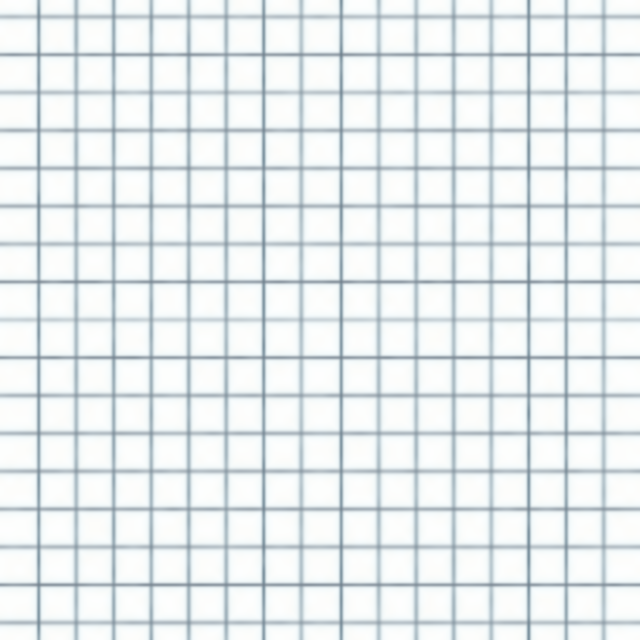
Give the GLSL for this pattern, as a WebGL 2 fragment shader.

```glsl
#version 300 es
precision highp float;

uniform vec2 u_resolution;
out vec4 fragColor;

// Grid layout, in units of the canvas
const int COLUMN_LINES = 16;
const int ROW_LINES = 17;
const vec2 FIRST_LINE = vec2(0.0590, 0.0270);
const vec2 PITCH = vec2(0.05905, 0.05917);
const float COLUMN_SNAP = 1.0 / 256.0;

// Ink weight of each line, left to right and bottom to top
const float COLUMN_WEIGHT[COLUMN_LINES] = float[COLUMN_LINES](
    0.70, 0.48, 0.58, 0.55, 0.52, 0.50, 0.72, 0.42,
    0.72, 0.42, 0.45, 0.48, 0.42, 0.74, 0.62, 0.42);
const float ROW_WEIGHT[ROW_LINES] = float[ROW_LINES](
    0.45, 0.70, 0.45, 0.55, 0.48, 0.50, 0.50, 0.70, 0.30,
    0.68, 0.42, 0.50, 0.52, 0.50, 0.38, 0.66, 0.42);

// Line profile: pale lines spread wider than dark ones
const float DARK_SPREAD = 0.0022;
const float PALE_SPREAD = 0.0029;
const float HALO_SPREAD = 0.0075;
const float HALO_STRENGTH = 0.09;
const float INK_WEAR = 0.22;
const float WEAR_SCALE = 48.0;

// Colours
const vec3 PAPER = vec3(0.995, 0.998, 0.997);
const vec3 COLUMN_INK = vec3(0.38, 0.48, 0.54);
const vec3 ROW_INK = vec3(0.42, 0.47, 0.52);
const vec3 HALO_TINT = vec3(0.45, 0.80, 0.92);
const vec3 MOTTLE_TINT = vec3(0.004, 0.008, 0.016);
const float MOTTLE_SCALE = 64.0;

float hash(vec2 p) {
    vec3 q = fract(vec3(p.xyx) * 0.1031);
    q += dot(q, q.yzx + 33.33);
    return fract((q.x + q.y) * q.z);
}

float valueNoise(vec2 p) {
    vec2 cell = floor(p);
    vec2 f = fract(p);
    f = f * f * (3.0 - 2.0 * f);
    float low = mix(hash(cell), hash(cell + vec2(1.0, 0.0)), f.x);
    float high = mix(hash(cell + vec2(0.0, 1.0)), hash(cell + 1.0), f.x);
    return mix(low, high, f.y);
}

float bell(float offset, float spread) {
    float t = offset / spread;
    return exp(-0.5 * t * t);
}

int nearestLine(float position, float first, float pitch, int count) {
    return clamp(int(round((position - first) / pitch)), 0, count - 1);
}

// Returns core ink in x and the surrounding halo in y
vec2 lineInk(float offset, float weight, float wear, float pixel) {
    float spread = mix(PALE_SPREAD, DARK_SPREAD, smoothstep(0.4, 0.7, weight));
    float core = weight * bell(offset, max(spread, 0.6 * pixel));
    core *= 1.0 + INK_WEAR * (wear - 0.5);
    return vec2(core, HALO_STRENGTH * bell(offset, HALO_SPREAD));
}

void main() {
    vec2 uv = gl_FragCoord.xy / u_resolution;
    vec2 pixel = 1.0 / u_resolution;

    // Nearest line in each direction; column centres sit on a fine raster
    int column = nearestLine(uv.x, FIRST_LINE.x, PITCH.x, COLUMN_LINES);
    int row = nearestLine(uv.y, FIRST_LINE.y, PITCH.y, ROW_LINES);
    vec2 center = FIRST_LINE + PITCH * vec2(column, row);
    center.x = (floor(center.x / COLUMN_SNAP) + 0.5) * COLUMN_SNAP;
    vec2 offset = uv - center;

    // Uneven ink along each line
    float columnWear = valueNoise(vec2(float(column) * 7.0, uv.y * WEAR_SCALE));
    float rowWear = valueNoise(vec2(uv.x * WEAR_SCALE, float(row) * 7.0 + 150.0));
    vec2 columnInk = lineInk(offset.x, COLUMN_WEIGHT[column], columnWear, pixel.x);
    vec2 rowInk = lineInk(offset.y, ROW_WEIGHT[row], rowWear, pixel.y);

    // Faint warm mottling of the paper
    float mottle = valueNoise(uv * MOTTLE_SCALE + 31.0);
    vec3 color = PAPER - MOTTLE_TINT * mottle;

    // Halo, then ink that deepens at the crossings
    color = mix(color, HALO_TINT, max(columnInk.y, rowInk.y));
    color = mix(color, COLUMN_INK, columnInk.x);
    color = mix(color, ROW_INK, rowInk.x * (1.0 - 0.15 * columnInk.x));

    fragColor = vec4(color, 1.0);
}
```
